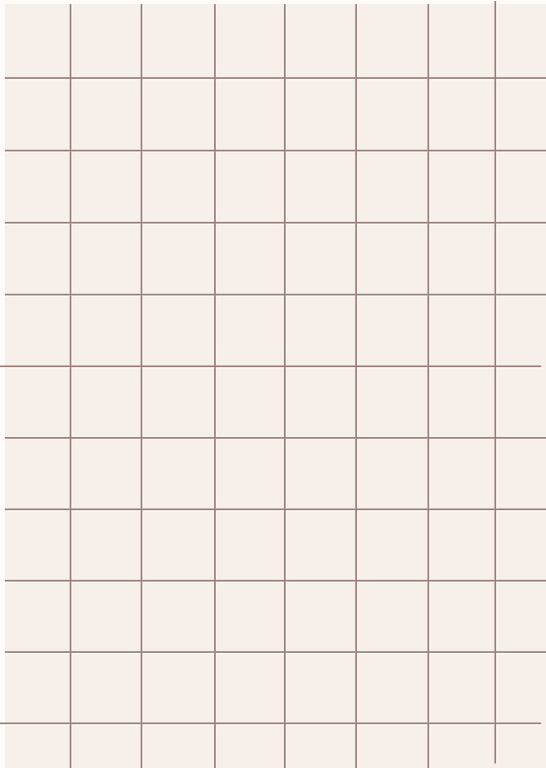
Give the GLSL for this pattern, as a Shadertoy shader.

```glsl
#define COLUMNS 7
#define ROWS 10
#define PITCH vec2(0.0927, 0.09336)
#define MID_COLUMN 0.37164
#define FIRST_ROW 0.1016
#define MARGIN vec2(0.0064, 0.0053)
#define LINE_WIDTH 0.0021
#define GLOW_WIDTH 0.0020
#define PAPER vec3(0.963, 0.937, 0.916)
#define WHITE vec3(0.995, 0.985, 0.975)
#define INK vec3(0.59, 0.48, 0.455)
#define TINT 0.035

const float PI = 3.14159265;

float hash(float n) {
    return fract(sin(n * 12.9898) * 43758.5453);
}

// Antialiased coverage of the side where d is negative
float cover(float d) {
    return clamp(0.5 - d * iResolution.y, 0.0, 1.0);
}

float band(float d, float width) {
    return cover(abs(d) - 0.5 * width);
}

// Uneven spacing of the upright rules, j counted from the middle one
float columnX(float j) {
    float sway = -0.00027 * j * j
               - 0.00082 * cos(j * PI * 2.0 / 3.0)
               - 0.00156 * sin(j * PI * 5.0 / 6.0);
    return MID_COLUMN + j * PITCH.x + sway;
}

// Level rules bow slightly downward over the upper half
float rowY(float k) {
    float t = k / float(ROWS - 1);
    return FIRST_ROW + k * PITCH.y + 0.00195 * sin(PI * pow(t, 0.75));
}

// Adds one rule: d is the signed distance across, span its extent along
void addRule(float d, float span, float seed, inout vec4 ink, inout float glow) {
    float line = band(d, LINE_WIDTH) * span;
    float warmth = (hash(seed) - 0.5) * 2.0 * TINT;
    vec3 tone = INK + warmth * vec3(1.0, -0.6, -0.5);
    ink.rgb = mix(ink.rgb, tone, line);
    ink.a = max(ink.a, line);
    float offset = 0.5 * (LINE_WIDTH + GLOW_WIDTH);
    glow = max(glow, band(d - offset, GLOW_WIDTH) * span);
}

void mainImage(out vec4 fragColor, in vec2 fragCoord) {
    // Height units, measured from the upper left corner
    vec2 size = iResolution.xy / iResolution.y;
    vec2 p = vec2(fragCoord.x, iResolution.y - fragCoord.y) / iResolution.y;

    // Sheet with a bare strip at the left and top
    float sheet = cover(MARGIN.x - p.x) * cover(MARGIN.y - p.y);
    vec4 ink = vec4(INK, 0.0);
    float glow = 0.0;

    // Upright rules, the last one slipped upward
    for (int i = 0; i < COLUMNS; i++) {
        float slip = i == COLUMNS - 1 ? 0.75 * MARGIN.y : 0.0;
        float span = cover(MARGIN.y - slip - p.y) * cover(p.y - size.y - 0.002 + 2.0 * slip);
        float j = float(i - COLUMNS / 2);
        addRule(p.x - columnX(j), span, float(i) + 1.0, ink, glow);
    }

    // Level rules, every fifth one slipped to the left
    for (int i = 0; i < ROWS; i++) {
        float slip = i % 5 == 4 ? MARGIN.x : 0.0;
        float span = cover(MARGIN.x - slip - p.x) * cover(p.x - size.x - 0.002 + 1.3 * slip);
        addRule(p.y - rowY(float(i)), span, float(i) + 31.0, ink, glow);
    }

    // Paper, pale edge beside each rule, then ink
    vec3 color = mix(WHITE, PAPER, sheet);
    color = mix(color, WHITE, 0.8 * glow);
    color = mix(color, ink.rgb, ink.a);
    fragColor = vec4(color, 1.0);
}
```
